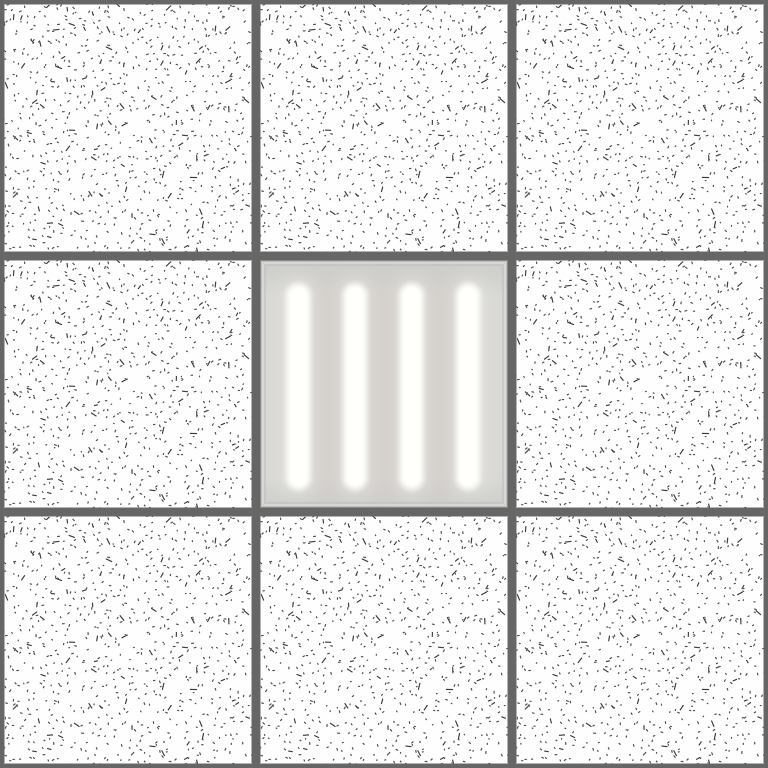
This pattern is drawn by a Shadertoy shader. Its source:

```glsl
// A suspended ceiling: three by three white mineral tiles in a grey grid,
// with a four-tube light panel in the middle. Specks are jittered cellular
// strokes repeated on every tile; the tubes are soft capsule distances.

vec2 hash2(vec2 p) {
    vec3 q = fract(p.xyx * vec3(0.1031, 0.1030, 0.0973));
    q += dot(q, q.yzx + 33.33);
    return fract((q.xx + q.yz) * q.zy);
}

float segmentDistance(vec2 p, vec2 halfSpan) {
    float h = clamp(dot(p, halfSpan) / dot(halfSpan, halfSpan), -1.0, 1.0);
    return length(p - h * halfSpan);
}

// Coverage of short random strokes, one candidate per cell
float specks(vec2 p, float cells, float density, vec2 lengths, float radius, float aa) {
    vec2 home = floor(p * cells);
    float cover = 0.0;
    for (int j = -1; j <= 1; j++)
    for (int i = -1; i <= 1; i++) {
        vec2 cell = home + vec2(i, j);
        vec2 jitter = hash2(cell + cells);
        vec2 pick = hash2(cell + cells * 3.7 + 19.0);
        if (pick.x > density) continue;
        float angle = 6.2832 * hash2(cell + 71.0).y;
        float halfLength = mix(lengths.x, lengths.y, pick.y);
        vec2 span = halfLength * vec2(cos(angle), sin(angle));
        float d = segmentDistance(p - (cell + jitter) / cells, span) - radius;
        cover = max(cover, smoothstep(aa, -aa, d));
    }
    return cover;
}

vec3 mineralTile(vec2 p, float aa) {
    float dots = specks(p, 31.0, 0.86, vec2(0.0008, 0.0035), 0.0022, aa);
    float dashes = specks(p, 13.0, 0.6, vec2(0.005, 0.012), 0.0022, aa);
    return mix(vec3(1.0, 0.995, 0.995), vec3(0.2), max(dots * 0.9, dashes));
}

vec3 lightPanel(vec2 p, float edge, float aa) {
    // Diffuser: warm in the middle, cooler and brighter towards the sides
    float side = smoothstep(0.2, 0.47, abs(p.x - 0.5));
    float ends = smoothstep(0.34, 0.46, abs(p.y - 0.49));
    vec3 col = mix(vec3(0.82, 0.80, 0.785), vec3(0.845, 0.845, 0.835), side);
    col = mix(col, vec3(0.805, 0.805, 0.795), ends * 0.8);

    // Four evenly spaced tubes with soft halos
    for (int i = 0; i < 4; i++) {
        vec2 q = p - vec2(0.166 + 0.221 * float(i), 0.49);
        q.y = max(abs(q.y) - 0.355, 0.0);
        float d = length(q);
        float halo = exp(-d * d / 0.0055);
        float core = smoothstep(0.068, 0.024, d);
        col = mix(col, vec3(0.93, 0.93, 0.915), halo * 0.6);
        col = mix(col, vec3(1.0, 1.0, 0.985), core);
    }

    // Bevelled rim: pale lip, fine groove and shaded outer edge
    col = mix(col, vec3(0.85, 0.86, 0.85), 0.7 * smoothstep(0.016 + aa, 0.016 - aa, edge));
    col = mix(col, vec3(0.72), 0.45 * smoothstep(0.003 + aa, 0.003, abs(edge - 0.018)));
    return mix(col, vec3(0.65, 0.65, 0.64), smoothstep(0.004 + aa, 0.004 - aa, edge));
}

void mainImage(out vec4 fragColor, in vec2 fragCoord) {
    vec2 uv = 3.0 * fragCoord / iResolution.xy;
    vec2 tile = floor(uv);
    vec2 p = fract(uv);
    float aa = 2.0 / min(iResolution.x, iResolution.y);

    // Distance inward from the grid bars
    vec2 border = min(p, 1.0 - p);
    float edge = min(border.x, border.y) - 0.0175;

    vec3 col = tile == vec2(1.0) ? lightPanel(p, edge, aa) : mineralTile(p, aa);
    vec3 bar = mix(vec3(0.36), vec3(0.40), smoothstep(-0.003 - aa, -0.003, -abs(edge + 0.009) + 0.006));
    col = mix(bar, col, smoothstep(-aa, aa, edge));
    fragColor = vec4(col, 1.0);
}
```
